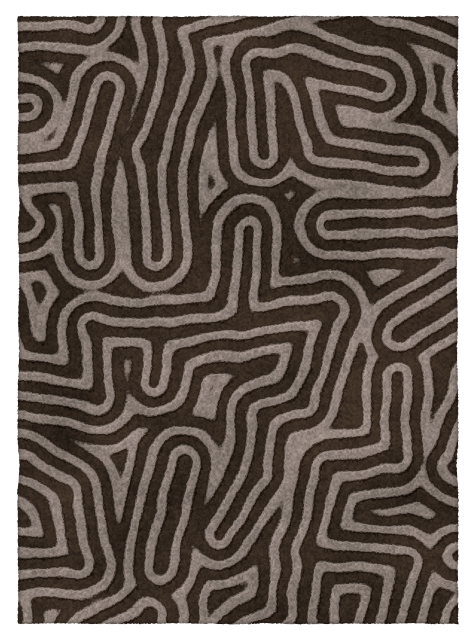
A WebGL 2 fragment shader for this texture:

```glsl
#version 300 es
precision highp float;
// A carved, tufted rug on white: pale raised cords wander over dark pile.
// A jittered lattice of random links forms a maze skeleton; the cords are
// evenly spaced contours of the smooth distance to it, roughened by fibre noise.

#define RUG_HALF vec2(0.343, 0.474)  // half size, canvas height = 1
#define CELL 0.122                   // lattice spacing
#define PITCH 0.0315                 // distance between cords
#define CORD_HALF 0.0069             // half width of a cord
#define SOFT 0.0019                  // softness of cord edges
#define JITTER 0.66                  // lattice irregularity
#define ROUNDING 24.0                // higher gives sharper inner bends
#define WOBBLE 0.007                 // hand-drawn waver
#define FIBRE 430.0                  // fibre grain frequency
#define DARK_PILE vec3(0.205, 0.160, 0.125)
#define PALE_CORD vec3(0.530, 0.480, 0.452)

uniform vec2 u_resolution;
out vec4 fragColor;

float hash(vec2 p) {
    return fract(sin(dot(p, vec2(127.1, 311.7))) * 43758.5);
}

float valueNoise(vec2 p) {
    vec2 i = floor(p), f = fract(p);
    f = f * f * (3.0 - 2.0 * f);
    float low = mix(hash(i), hash(i + vec2(1, 0)), f.x);
    float high = mix(hash(i + vec2(0, 1)), hash(i + vec2(1, 1)), f.x);
    return mix(low, high, f.y);
}

float segmentDistance(vec2 p, vec2 a, vec2 b) {
    vec2 ap = p - a, ab = b - a;
    return length(ap - ab * clamp(dot(ap, ab) / dot(ab, ab), 0.0, 1.0));
}

// Jittered position of a lattice node
vec2 node(vec2 id) {
    return id + JITTER * (vec2(hash(id + 3.7), hash(id + 19.3)) - 0.5);
}

// Smooth distance to the skeleton: each node links to one random neighbour
float skeletonDistance(vec2 p) {
    vec2 q = p / CELL, base = floor(q + 0.5);
    float sum = 0.0;
    for (int y = -2; y <= 2; y++) {
        for (int x = -2; x <= 2; x++) {
            vec2 id = base + vec2(x, y);
            float pick = floor(hash(id + 41.9) * 4.0);
            float side = mod(pick, 2.0) * 2.0 - 1.0;
            vec2 link = pick < 2.0 ? vec2(side, 0.0) : vec2(0.0, side);
            sum += exp(-ROUNDING * segmentDistance(q, node(id), node(id + link)));
        }
    }
    return -log(max(sum, 1e-20)) / ROUNDING * CELL;
}

// Distance from the centre line of the nearest cord
float cordDistance(vec2 p) {
    vec2 waver = vec2(valueNoise(p * 26.0), valueNoise(p * 26.0 + 57.0)) - 0.5;
    float d = skeletonDistance(p + waver * WOBBLE + 5.0);
    return abs(fract(d / PITCH) - 0.5) * PITCH;
}

float cordHeight(float d) {
    return 1.0 - smoothstep(CORD_HALF - SOFT, CORD_HALF + SOFT, d);
}

void main() {
    vec2 p = (gl_FragCoord.xy - 0.5 * u_resolution) / u_resolution.y;
    float pixel = 1.0 / u_resolution.y;

    // Fibre grain and broad brushed patches
    float fine = valueNoise(p * FIBRE + 90.0) - 0.5;
    float tuft = valueNoise(p * FIBRE * 0.42 + 31.0) - 0.5;
    float patches = valueNoise(p * 11.0 + 7.0) + 0.5 * valueNoise(p * 33.0 + 13.0) - 0.75;
    float grain = fine + 0.6 * tuft;

    // Cords, with fuzzy edges and light falling from the upper left
    float fuzz = grain * 0.0026;
    float d = cordDistance(p) + fuzz;
    float height = cordHeight(d);
    float lit = height - cordHeight(cordDistance(p + vec2(-0.0022, 0.0030)) + fuzz);

    // Dark carved groove beside each cord
    float groove = (1.0 - height) * (1.0 - smoothstep(CORD_HALF, CORD_HALF + 0.0045, d));

    vec3 dark = DARK_PILE * (1.0 + 0.38 * grain + 0.34 * patches - 0.22 * groove);
    vec3 pale = PALE_CORD * (1.0 + 0.27 * grain + 0.16 * patches);
    vec3 colour = mix(dark, pale, height) + 0.06 * lit;

    // Rug outline with a slightly uneven bound edge
    vec2 uneven = vec2(valueNoise(vec2(p.y * 22.0, 4.0)), valueNoise(vec2(p.x * 22.0, 9.0)));
    vec2 over = abs(p) - RUG_HALF + (uneven - 0.5) * 0.003;
    float edge = max(over.x, over.y) + grain * 0.0012;
    colour *= 1.0 - 0.22 * smoothstep(-0.006, 0.0, edge);
    float outside = smoothstep(-0.7 * pixel, 0.7 * pixel, edge);
    fragColor = vec4(mix(clamp(colour, 0.0, 1.0), vec3(1.0), outside), 1.0);
}
```
